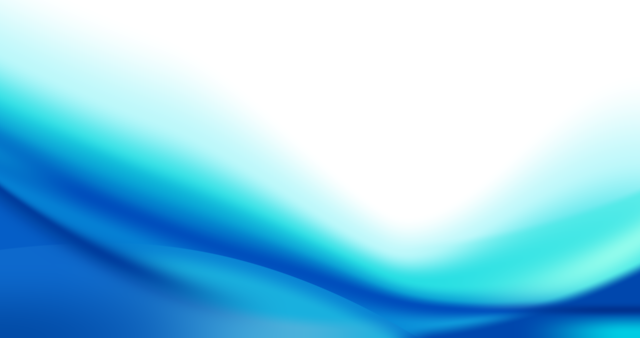
Write a WebGL 2 fragment shader that draws this background.

```glsl
#version 300 es
precision highp float;
// Flowing blue and cyan waves under a soft white glow.
uniform vec2 u_resolution;
out vec4 fragColor;

// 1 below the edge, 0 above it, with a soft transition
float below(float edge, float y, float soft) {
  return 1.0 - smoothstep(edge - soft, edge + soft, y);
}

// Soft band centred on d = 0
float band(float d, float width) {
  return exp(-d * d / (width * width));
}

// Centre line of the long dark streak
float streakLine(float x) {
  return 0.54 - 0.95 * x + 0.495 * x * x - 0.035 * band(x - 0.65, 0.15);
}

// Upper edge of the translucent dome at the lower left
float domeLine(float x) {
  float d = x - 0.17;
  return 0.281 - (d < 0.0 ? 0.7 : 1.2) * d * d;
}

// Glow rising from the streak: blue, cyan, pale cyan, white
vec3 glow(float q, float right) {
  vec3 c = mix(vec3(0.0, 0.31, 0.74), vec3(0.03, 0.6, 0.83), smoothstep(0.0, mix(0.35, 0.1, right), q));
  c = mix(c, vec3(0.15, 0.87, 0.89), smoothstep(mix(0.2, 0.02, right), mix(0.62, 0.3, right), q));
  c = mix(c, vec3(0.72, 0.97, 0.98), smoothstep(0.45, 1.02, q));
  return mix(c, vec3(1.0), smoothstep(0.85, mix(1.9, 1.6, right), q));
}

void main() {
  vec2 p = gl_FragCoord.xy / u_resolution;
  float x = p.x, y = p.y;
  float right = smoothstep(0.5, 0.8, x);
  float streak = streakLine(x);
  float reach = 0.3 - 0.16 * smoothstep(0.25, 0.65, x) + 0.3 * smoothstep(0.6, 1.0, x);
  vec3 color = glow((y - streak) / reach, right);

  // Fine silky strands above the streak
  for (int i = 0; i < 3; i++) {
    float k = float(i);
    float strand = streak + 0.13 - 0.035 * k - 0.1 * (x - 0.13);
    float fade = smoothstep(0.02, 0.2, x) * (1.0 - smoothstep(0.25, 0.5, x));
    color = mix(color, vec3(0.0, 0.68 - 0.06 * k, 0.83), 0.28 * fade * band(y - strand, 0.028));
  }

  // Turquoise sheet and mint highlight on the right
  float sheet = 0.27 + 1.02 * (x - 0.6) * (x - 0.6);
  float sheetMask = below(sheet, y, 0.015) * smoothstep(0.6, 0.95, x);
  color = mix(color, vec3(0.29, 0.92, 0.9), 0.65 * sheetMask * smoothstep(0.0, 0.08, y - streak));
  float mint = 0.15 + 0.5 * (x - 0.83) + 2.0 * (x - 0.83) * (x - 0.83);
  color = mix(color, vec3(0.62, 1.0, 0.93), 0.85 * smoothstep(0.7, 0.98, x) * band(y - mint, 0.06));

  // Body below the streak
  vec3 bodyColor = mix(vec3(0.02, 0.5, 0.83), vec3(0.07, 0.64, 0.87), right);
  float depth = smoothstep(0.0, mix(0.08, 0.035, right), streak - y);
  vec3 body = mix(vec3(0.0, 0.31, 0.74), bodyColor, depth);
  color = mix(color, body, below(streak, y, 0.008));
  float calm = 1.0 - smoothstep(-0.02, 0.14, x);
  color = mix(color, vec3(0.02, 0.55, 0.82), 0.8 * calm * band(y - streak, 0.05));

  // Translucent dome with a crisp rim
  float dome = domeLine(x);
  float inside = below(dome, y, 0.003);
  vec3 domeColor = mix(vec3(0.04, 0.52, 0.83), vec3(0.1, 0.69, 0.87), smoothstep(0.0, 0.07, dome - y));
  color = mix(color, domeColor, inside * smoothstep(0.1, 0.3, x));

  // Deep field under the left ribbon
  float ribbon = 0.44 - 1.4 * x + 1.3 * x * x;
  vec3 field = mix(vec3(0.02, 0.37, 0.78), vec3(0.3, 0.7, 0.86), smoothstep(0.08, 0.5, x));
  field += vec3(0.03, 0.04, 0.02) * inside * (1.0 - smoothstep(0.1, 0.25, x));
  field = mix(field, vec3(0.0, 0.27, 0.62), 0.8 * (1.0 - smoothstep(0.0, 0.22, y)) * (1.0 - smoothstep(0.0, 0.4, x)));
  float fieldMask = below(ribbon - 0.02, y, 0.025) * (1.0 - smoothstep(0.45, 0.65, x));
  color = mix(color, field, fieldMask * mix(1.0, inside, smoothstep(0.3, 0.5, x)));

  // Dark left ribbon: crisp above, feathered below
  float d = y - ribbon;
  float ribbonWidth = d > 0.0 ? mix(0.017, 0.045, smoothstep(0.0, 0.3, x)) : 0.045;
  color = mix(color, vec3(0.0, 0.24, 0.62), band(d, ribbonWidth) * (1.0 - smoothstep(0.15, 0.46, x)));

  // Dark wave rising to the right edge
  float u = x - 0.66;
  float wave = 0.015 + 0.2 * u + 1.07 * u * u;
  color = mix(color, vec3(0.0, 0.28, 0.68), below(wave, y, 0.022) * smoothstep(0.6, 0.68, x));

  // Cyan corner and the thin shadow above it
  float corner = smoothstep(0.8, 0.98, x) * below(0.05, y, 0.035);
  color = mix(color, vec3(0.0, 0.8, 0.89), corner);
  color = mix(color, vec3(0.0, 0.17, 0.52), 0.75 * smoothstep(0.75, 0.95, x) * band(y - 0.083, 0.014));

  fragColor = vec4(color, 1.0);
}
```
